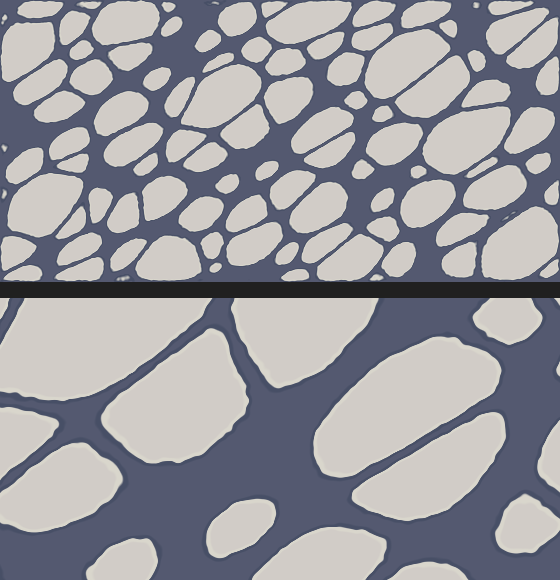
Top: the whole. Bottom: its middle third, enlarged.
Give the GLSL for this pattern, as a WebGL 1 fragment shader.

```glsl
precision highp float;
// Pale, tilted, rounded stones of mixed size packed on a slate ground.
uniform vec2 u_resolution;

const vec3 SLATE = vec3(0.33, 0.35, 0.44);
const vec3 SLATE_RIM = vec3(0.28, 0.31, 0.40);
const vec3 STONE = vec3(0.82, 0.80, 0.78);
const vec3 STONE_RIM = vec3(0.85, 0.84, 0.80);

const float TILT = 0.60;       // direction of the long axes, radians
const float STRETCH = 1.30;    // square root of the stone aspect ratio
const float DENSITY = 6.8;     // cells per canvas height
const float GAP = 0.052;       // half the joint width, in cells
const float SHARPNESS = 15.0;  // corner tightness of the stones

float hash(vec2 p, float seed) {
  return fract(sin(dot(p, vec2(127.1, 311.7)) + seed * 74.7) * 43758.545);
}

float noise(vec2 p, float seed) {
  vec2 i = floor(p);
  vec2 f = fract(p);
  f = f * f * (3.0 - 2.0 * f);
  float low = mix(hash(i, seed), hash(i + vec2(1.0, 0.0), seed), f.x);
  float high = mix(hash(i + vec2(0.0, 1.0), seed), hash(i + 1.0, seed), f.x);
  return mix(low, high, f.y) - 0.5;
}

// Few large, many medium and some small stones.
float stoneRadius(vec2 cell) {
  float kind = hash(cell, 3.0);
  float size = hash(cell, 4.0);
  if (kind < 0.11) return mix(0.80, 1.05, size);
  if (kind < 0.35) return mix(0.18, 0.32, size);
  return mix(0.42, 0.63, size);
}

// Centre in xy, radius in z.
vec3 stoneSite(vec2 cell) {
  vec2 jitter = vec2(hash(cell, 1.0), hash(cell, 2.0)) - 0.5;
  return vec3(cell + 0.5 + 0.64 * jitter, stoneRadius(cell));
}

float power(vec2 p, vec3 site) {
  vec2 d = p - site.xy;
  return dot(d, d) - site.z * site.z;
}

// Cell of the stone that owns p in the weighted Voronoi diagram.
vec2 owningCell(vec2 p) {
  vec2 owner = floor(p);
  float best = 1e3;
  for (int y = -2; y <= 2; y++) {
    for (int x = -2; x <= 2; x++) {
      vec2 cell = floor(p) + vec2(x, y);
      float value = power(p, stoneSite(cell));
      if (value < best) {
        best = value;
        owner = cell;
      }
    }
  }
  return owner;
}

// Smooth minimum of the distances to the joints, the oval and the border.
float stoneDepth(vec2 p, float border) {
  vec2 owner = owningCell(p);
  vec3 site = stoneSite(owner);
  float own = power(p, site);
  float oval = site.z + 0.10 - length(p - site.xy);
  float total = exp(-SHARPNESS * oval) + exp(-SHARPNESS * border);
  for (int y = -2; y <= 2; y++) {
    for (int x = -2; x <= 2; x++) {
      if (x == 0 && y == 0) continue;
      vec3 other = stoneSite(owner + vec2(x, y));
      float joint = 0.5 * (power(p, other) - own) / distance(other.xy, site.xy);
      total += exp(-SHARPNESS * joint);
    }
  }
  return -log(total) / SHARPNESS - GAP;
}

// Turn and squash the plane so that round cells become tilted ovals.
vec2 toStoneSpace(vec2 uv) {
  float c = cos(TILT);
  float s = sin(TILT);
  vec2 turned = vec2(c * uv.x + s * uv.y, c * uv.y - s * uv.x);
  vec2 p = turned * vec2(1.0 / STRETCH, STRETCH) * DENSITY + 20.0;
  return p + 0.28 * vec2(noise(p * 0.7, 5.0), noise(p * 0.7, 6.0));
}

void main() {
  vec2 uv = gl_FragCoord.xy / u_resolution.y;
  float pixel = 1.0 / u_resolution.y;
  vec2 size = vec2(u_resolution.x / u_resolution.y, 1.0);
  vec2 inset = min(uv, size - uv);
  float border = min(inset.x, inset.y) * DENSITY + GAP - 0.03;

  // Depth inside a stone in canvas heights, with a slightly chipped edge.
  float depth = stoneDepth(toStoneSpace(uv), border) / DENSITY;
  depth += 0.005 * noise(uv * 50.0, 7.0) + 0.003 * noise(uv * 110.0, 8.0);

  // Thin rims deepen the contrast on both sides of the outline.
  float rim = 1.0 - smoothstep(0.003, 0.0055, abs(depth));
  float fill = smoothstep(-0.6 * pixel, 0.6 * pixel, depth);
  vec3 ground = mix(SLATE, SLATE_RIM, rim);
  vec3 stone = mix(STONE, STONE_RIM, rim);
  gl_FragColor = vec4(mix(ground, stone, fill), 1.0);
}
```
